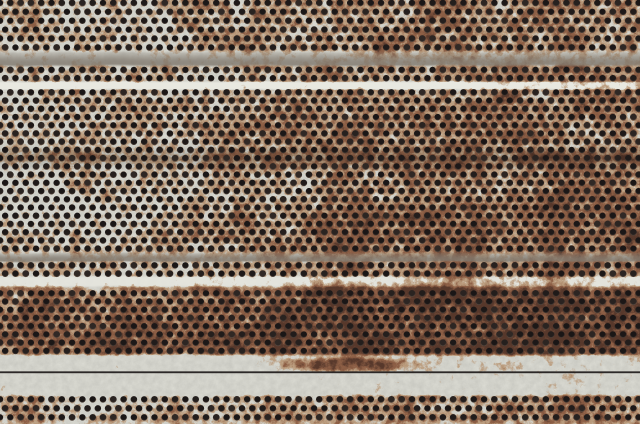
This texture is drawn by a Shadertoy shader. Its source:

```glsl
const float HOLES_ACROSS = 62.0;
const float ASPECT = 1.506;
const float HOLE_PITCH = ASPECT / HOLES_ACROSS;
const float HOLE_RADIUS = 0.0077;
const float RUST_LEVEL = 0.30;
const float RUST_CONTRAST = 0.85;
const float SEAM_Y = 0.878;

const vec3 PAINT = vec3(0.82, 0.82, 0.79);
const vec3 HIGHLIGHT = vec3(0.91, 0.91, 0.88);
const vec3 TAN = vec3(0.73, 0.61, 0.49);
const vec3 RUST = vec3(0.55, 0.37, 0.27);
const vec3 DARK_RUST = vec3(0.34, 0.22, 0.17);
const vec3 SHADOW = vec3(0.50, 0.47, 0.43);
const vec3 HOLE = vec3(0.10, 0.085, 0.085);
const vec3 HOLE_WALL = vec3(0.36, 0.30, 0.26);

// Perforated bands: first row, row pitch, row count (y runs downward)
const int BANDS = 6;
const vec3 BAND[BANDS] = vec3[BANDS](
    vec3(0.007, 0.0210, 6.0), vec3(0.165, 0.0195, 2.0),
    vec3(0.218, 0.0194, 20.0), vec3(0.626, 0.0195, 2.0),
    vec3(0.692, 0.0194, 8.0), vec3(0.942, 0.0212, 3.0));

float hash(vec2 p) {
    return fract(sin(dot(p, vec2(127.1, 311.7))) * 4375.85);
}

float gradDot(vec2 cell, vec2 offset, vec2 f) {
    float angle = 6.2832 * hash(cell + offset);
    return dot(vec2(cos(angle), sin(angle)), f - offset);
}

float gradientNoise(vec2 p) {
    vec2 i = floor(p), f = p - i;
    vec2 w = f * f * f * (f * (f * 6.0 - 15.0) + 10.0);
    float top = mix(gradDot(i, vec2(0, 0), f), gradDot(i, vec2(1, 0), f), w.x);
    float low = mix(gradDot(i, vec2(0, 1), f), gradDot(i, vec2(1, 1), f), w.x);
    return mix(top, low, w.y);
}

float fbm(vec2 p) {
    float sum = 0.0, amp = 0.6;
    for (int i = 0; i < 4; i++) {
        sum += amp * gradientNoise(p);
        p = mat2(1.6, 1.2, -1.2, 1.6) * p + 7.3;
        amp *= 0.55;
    }
    return sum;
}

float strip(float y, float a, float b, float soft) {
    return smoothstep(a - soft, a + soft, y) - smoothstep(b - soft, b + soft, y);
}

// Offset from the nearest hole centre (xy) and that hole's hash (z)
vec3 nearestHole(vec2 p) {
    vec3 best = vec3(9.0, 9.0, 0.0);
    for (int i = 0; i < BANDS; i++) {
        vec3 b = BAND[i];
        float row = clamp(floor((p.y - b.x) / b.y + 0.5), 0.0, b.z - 1.0);
        float shift = 0.5 * mod(row, 2.0);
        float col = floor(p.x / HOLE_PITCH - shift + 0.5);
        vec2 offset = p - vec2((col + shift) * HOLE_PITCH, b.x + row * b.y);
        if (length(offset) < length(best.xy))
            best = vec3(offset, hash(vec2(col, row + 31.0 * float(i))));
    }
    return best;
}

// Corrosion: broad patches, fine speckle, and bias by part of the panel
float rustAmount(vec2 p, float rimDistance) {
    float r = RUST_LEVEL + 0.20 * smoothstep(0.2, 1.1, p.x);
    r += 0.30 * strip(p.y, 0.67, 0.835, 0.012);
    r += 0.12 * strip(p.y, 0.48, 0.62, 0.05) * smoothstep(0.5, 0.9, p.x);
    r += 0.15 * exp(-pow((p.y - 0.372) / 0.016, 2.0));
    r -= 0.16 * strip(p.y, 0.38, 0.59, 0.03) * smoothstep(0.55, 0.1, p.x);
    r -= 0.34 * strip(p.y, 0.193, 0.211, 0.003);
    r -= 0.28 * strip(p.y, 0.652, 0.676, 0.004);
    r -= 0.38 * strip(p.y, 0.838, 0.932, 0.005);
    r -= 0.12 * strip(p.y, 0.120, 0.154, 0.004);
    vec2 patchOffset = (p - vec2(0.82, 0.86)) / vec2(0.17, 0.018);
    r += 0.75 * exp(-pow(dot(patchOffset, patchOffset), 2.0)) * step(p.y, SEAM_Y);
    r += 0.10 * smoothstep(0.008, 0.0, rimDistance);
    return r + RUST_CONTRAST * (0.6 * fbm(p * 8.0) + 0.8 * fbm(p * 42.0 + 3.0));
}

vec3 metal(vec2 p, float rimDistance) {
    // Folded sheet: shaded grooves and lit ridges
    float wave = 0.003 * gradientNoise(vec2(p.x * 9.0, 2.0));
    float y = p.y + wave;
    vec3 col = PAINT * (1.0 + 0.08 * fbm(p * 60.0));
    col = mix(col, HIGHLIGHT, strip(y, 0.193, 0.211, 0.003));
    col = mix(col, HIGHLIGHT, 0.8 * strip(y, 0.652, 0.676, 0.004));

    float rust = rustAmount(p, rimDistance);
    col = mix(col, TAN, smoothstep(0.22, 0.46, rust));
    col = mix(col, RUST, smoothstep(0.44, 0.68, rust));
    col = mix(col, DARK_RUST, smoothstep(0.68, 1.0, rust));

    float groove = strip(y, 0.122, 0.155, 0.004) * smoothstep(0.110, 0.148, y)
                 + strip(y, 0.596, 0.617, 0.003) * smoothstep(0.588, 0.612, y);
    col = mix(col, SHADOW, 0.8 * groove);
    return col * (1.0 - 0.16 * exp(-pow((p.y - 0.372) / 0.02, 2.0)));
}

void mainImage(out vec4 fragColor, in vec2 fragCoord) {
    float pixel = 1.0 / iResolution.y;
    vec2 p = vec2(fragCoord.x, iResolution.y - fragCoord.y) * pixel;
    vec3 hole = nearestHole(p);
    float d = length(hole.xy) - HOLE_RADIUS * (0.96 + 0.08 * hole.z);
    vec3 col = metal(p, max(d, 0.0));

    // Dark openings with a lit lower wall
    float wall = smoothstep(-0.0035, 0.0, d) * smoothstep(-0.002, 0.007, hole.y);
    vec3 inside = mix(HOLE, HOLE_WALL, 0.35 * hole.z * hole.z + 0.6 * wall);
    col = mix(col, inside, clamp(0.5 - d / pixel, 0.0, 1.0));

    // Joint between the two panels
    float seam = abs(p.y - SEAM_Y) - 0.0022;
    col = mix(col, HOLE, 0.9 * clamp(0.5 - seam / pixel, 0.0, 1.0));
    fragColor = vec4(col, 1.0);
}
```
